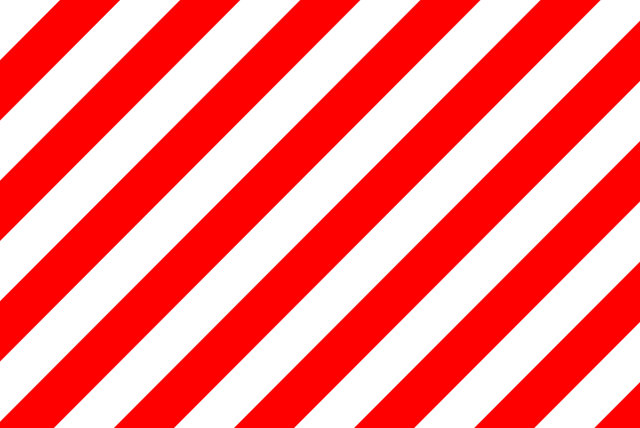
Give the GLSL for this pattern, as a Shadertoy shader.

```glsl
// Diagonal candy stripes: equal red and white bands rising to the right at 45 degrees.
// A linear phase across the canvas is folded into a triangle wave, giving a signed
// distance to the nearest band edge, which is smoothed over about one pixel.

const vec3 WHITE = vec3(1.0);
const vec3 RED = vec3(1.0, 0.0, 0.0);
const vec2 REPEATS = vec2(5.328, 3.552);  // stripe periods across and down
const float RED_SHARE = 0.5;              // red part of each period
const float EDGE_SHADE = 0.03;            // faint darkening along the edges

// Signed distance, in periods, to a band centred at phase 'centre'; negative inside.
float bandDistance(float phase, float centre, float width) {
    return abs(fract(phase - centre + 0.5) - 0.5) - 0.5 * width;
}

// Coverage from 0 to 1 with an edge softened over 'blur'.
float coverage(float dist, float blur) {
    return 1.0 - smoothstep(-blur, blur, dist);
}

vec3 stripeColor(float ink) {
    float edge = 4.0 * ink * (1.0 - ink);
    return mix(WHITE, RED, ink) * (1.0 - EDGE_SHADE * edge);
}

void mainImage(out vec4 fragColor, in vec2 fragCoord) {
    vec2 uv = fragCoord / iResolution.xy;

    // Phase grows to the right and downward from the top left corner
    float phase = dot(vec2(uv.x, 1.0 - uv.y), REPEATS);
    float pixel = length(REPEATS / iResolution.xy);

    float dist = bandDistance(phase, 0.75, RED_SHARE);
    fragColor = vec4(stripeColor(coverage(dist, 0.75 * pixel)), 1.0);
}
```
